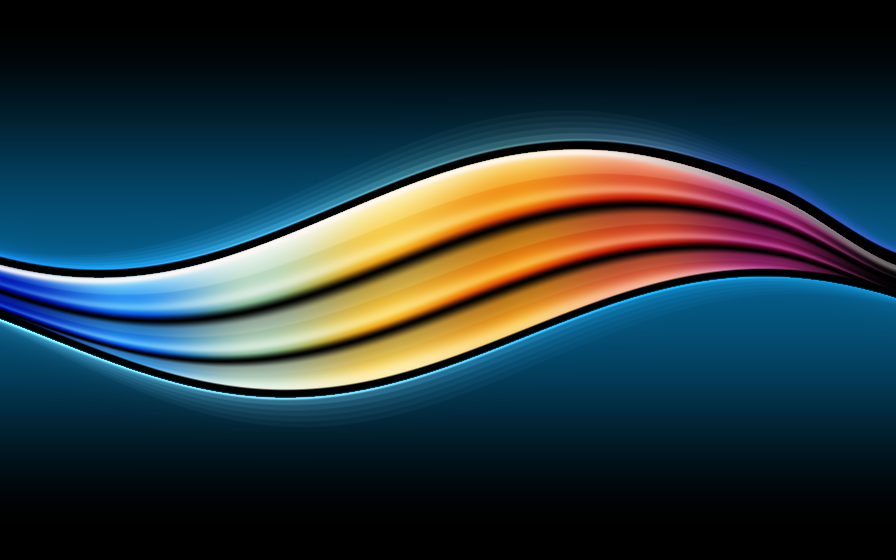
A Shadertoy shader for this background:

```glsl
// A glossy three-strand rainbow ribbon waving across a dark blue glow.
#define STRANDS 3
#define SHEETS 6
#define WAVE_FREQ 3.678
#define OUTLINE 0.014
#define SHEET_GAP 0.011
#define GLOW_BLUE vec3(0.015, 0.335, 0.50)
#define RIM_COLOR vec3(1.0, 0.97, 0.96)
#define SHEET_BLUE vec3(0.12, 0.48, 0.68)

const float WIDTH = 1.6;

// Height of a ribbon contour: s = 0 is the upper edge, s = 1 the lower one.
float contour(float x, float s) {
    float middle = 0.619 - 0.29 * s + 0.069 * s * s;
    float swing = 0.1146 - 0.044 * s + 0.0375 * s * s;
    float droop = 0.035 * smoothstep(1.38, 1.6, x) * (1.0 - s);
    return middle - swing * cos(WAVE_FREQ * (x - 0.177 - 0.333 * s)) - droop;
}

// Hue along the ribbon, from blue through gold to magenta and black.
vec3 spectrum(float u) {
    vec3 stops[8] = vec3[8](
        vec3(0.02, 0.14, 0.72), vec3(0.20, 0.60, 0.95),
        vec3(0.75, 0.86, 0.78), vec3(0.97, 0.81, 0.33),
        vec3(0.95, 0.60, 0.12), vec3(0.88, 0.36, 0.22),
        vec3(0.58, 0.12, 0.40), vec3(0.015, 0.01, 0.015));
    float f = clamp(u, 0.0, 0.999) * 7.0;
    int i = int(f);
    return mix(stops[i], stops[i + 1], smoothstep(0.0, 1.0, fract(f)));
}

float bump(float x, float center, float radius) {
    float d = (x - center) / radius;
    return exp(-d * d);
}

// Shade of one strand; t runs from its upper to its lower boundary.
// A low exponent bleaches the hue, a high one saturates and darkens it.
vec3 strandColor(int index, float t, vec3 hue, float aa) {
    float sheet = smoothstep(-aa, aa, t - 0.42);
    float tone;
    if (index == 0) {
        tone = mix(0.22, 0.85, smoothstep(0.0, 0.5, t));
        tone += 0.25 * sheet - 0.5 * bump(t, 0.70, 0.11);
    } else if (index == 1) {
        tone = 1.0 + 0.3 * sheet - 0.65 * bump(t, 0.72, 0.14);
    } else {
        tone = 0.95 + 0.15 * sheet - 0.75 * bump(t, 0.78, 0.24);
    }
    float shade = 1.0;
    if (index > 0) shade *= smoothstep(-0.02, 0.22, t) * mix(0.75, 1.0, smoothstep(0.1, 0.7, t));
    if (index < STRANDS - 1) {
        tone += 2.2 * smoothstep(0.72, 1.0, t);
        shade *= 1.0 - smoothstep(0.84, 1.0, t);
    }
    return pow(hue, vec3(tone)) * shade;
}

// Translucent nested sheets and soft light outside the ribbon.
vec3 outerLight(float d, float x, vec3 tint) {
    float spread = 0.2 + 0.8 * sin(3.14159 * x / WIDTH);
    float aa = 1.2 / iResolution.y;
    vec3 light = tint * 0.35 * exp(-d / 0.018);
    for (int i = 0; i < SHEETS; i++) {
        float depth = (float(i) + 0.35) * SHEET_GAP * spread - d;
        float strength = 0.34 / (1.0 + 0.8 * float(i));
        light += tint * strength * smoothstep(-aa, aa, depth) * exp(-max(depth, 0.0) / 0.012);
    }
    return light;
}

void mainImage(out vec4 fragColor, in vec2 fragCoord) {
    vec2 p = fragCoord / iResolution.xy * vec2(WIDTH, 1.0);
    float aa = 1.2 / iResolution.y;
    vec3 hue = spectrum(p.x / WIDTH);

    // Backdrop: a horizontal blue haze fading to black
    float haze = 1.0 - smoothstep(0.02, 0.46, abs(p.y - 0.51));
    vec3 col = GLOW_BLUE * haze;

    // Outside of the ribbon
    float above = p.y - contour(p.x, 0.0);
    float below = contour(p.x, 1.0) - p.y;
    float outline = OUTLINE + 0.008 * smoothstep(0.9, 1.6, p.x);
    vec3 violet = vec3(0.22, 0.10, 0.48);
    vec3 upperTint = mix(mix(SHEET_BLUE, hue, 0.4), violet, smoothstep(1.15, 1.4, p.x));
    vec3 lowerTint = mix(vec3(0.42, 0.60, 0.65), SHEET_BLUE * 0.7, smoothstep(0.6, 1.2, p.x));
    if (above > 0.0) col += outerLight(max(above - outline, 0.0), p.x, upperTint);
    else if (below > 0.0) col += outerLight(below, p.x, lowerTint);
    col *= smoothstep(-aa, aa, max(above - outline, below + 0.001));

    // Strands of the ribbon
    vec3 ribbon = vec3(0.0);
    for (int i = 0; i < STRANDS; i++) {
        float top = contour(p.x, float(i) / float(STRANDS));
        float bottom = contour(p.x, float(i + 1) / float(STRANDS));
        float t = (top - p.y) / (top - bottom);
        if (t >= 0.0 && t < 1.0)
            ribbon = strandColor(i, t, hue, aa / (top - bottom));
    }

    // Pale upper rim, dimmed toward the right end
    float rim = bump(above, -0.006, 0.006);
    float rimLight = mix(1.0, 0.45, smoothstep(1.0, 1.5, p.x));
    ribbon = mix(ribbon, RIM_COLOR * rimLight, rim * 0.9);

    float inside = smoothstep(aa, -aa, max(above, below + OUTLINE));
    col = mix(col, ribbon, inside);

    // Thin light line along the lower outline
    float lowerLine = bump(below, 0.002, 0.0025) * (1.0 - smoothstep(1.2, 1.5, p.x));
    col += lowerTint * 0.5 * lowerLine;

    fragColor = vec4(clamp(col, 0.0, 1.0), 1.0);
}
```
